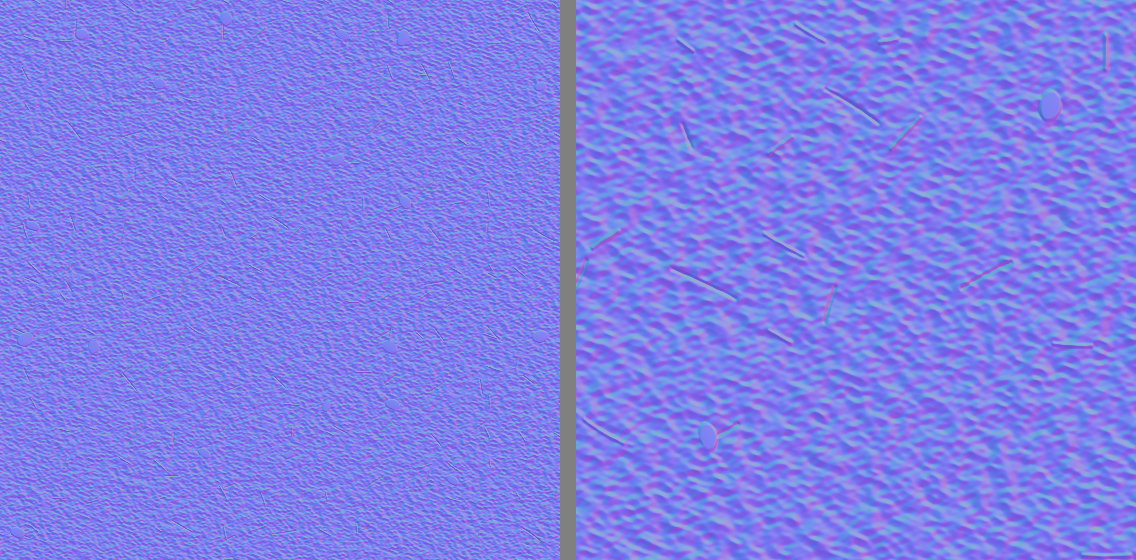
Left: the whole. Right: its middle third, enlarged.
Write a three.js fragment shader that draws this texture map.

```glsl
// Tangent-space normal map of fine plaster: crossed streaks of value noise
// with thin straight scratches and a few smooth oval pebbles.
// A height field is built first, then its slopes are turned into a normal.

varying vec2 vUv;

const float TAP = 0.0008;        // half distance between slope samples
const float TILT = 0.41;         // strength of the sideways tilt colours
const float MEAN_FACING = 0.83;  // average upward part of rough ground
const float FACING_RANGE = 0.4;  // how far the upward part may vary
const vec2 LEAN = vec2(0.0008, 0.0011);

float hash(vec2 p) {
  return fract(sin(dot(p, vec2(127.1, 311.7))) * 43758.5453);
}

vec2 hash2(vec2 p) {
  return vec2(hash(p), hash(p + 57.3));
}

vec2 rotate(vec2 v, float angle) {
  float c = cos(angle), s = sin(angle);
  return vec2(c * v.x - s * v.y, s * v.x + c * v.y);
}

float valueNoise(vec2 p) {
  vec2 cell = floor(p);
  vec2 f = fract(p);
  f = f * f * (3.0 - 2.0 * f);
  float low = mix(hash(cell), hash(cell + vec2(1.0, 0.0)), f.x);
  float high = mix(hash(cell + vec2(0.0, 1.0)), hash(cell + 1.0), f.x);
  return mix(low, high, f.y);
}

// Noise stretched along a direction given by angle
float streaks(vec2 p, vec2 density, float angle) {
  return valueNoise(rotate(p, angle) * density);
}

// Layered grain whose crests lean over, so one side is steeper
float grainHeight(vec2 p) {
  vec2 longGrain = vec2(140.0, 280.0);
  vec2 q = p - LEAN * streaks(p, longGrain, 0.36);
  float height = 0.0040 * streaks(q, longGrain, 0.36);
  height += 0.0033 * streaks(q + 3.7, vec2(200.0, 340.0), -0.3);
  height += 0.0040 * streaks(q + 8.1, vec2(100.0, 110.0), 0.8);
  return height;
}

// One nearly straight groove in a share of the grid cells; returns 0 to 1
float scratches(vec2 p, float cells, float share, float width, float seed) {
  vec2 cell = floor(p * cells);
  vec2 key = cell + seed;
  vec2 center = mix(vec2(0.32), vec2(0.68), hash2(key));
  vec2 q = rotate(fract(p * cells) - center, 6.283 * hash(key + 11.0));
  float halfLength = mix(0.08, 0.24, hash(key + 23.0));
  q.y += (hash(key + 31.0) - 0.5) * 0.5 * q.x * q.x;
  q.x -= clamp(q.x, -halfLength, halfLength);
  float d = length(q) / (cells * width);
  return step(hash(key + 43.0), share) * exp(-d * d);
}

// Oval pebbles: x is the coverage, y the height of the smooth top
vec2 pebbles(vec2 p, float cells, float share, float seed) {
  vec2 cell = floor(p * cells);
  vec2 key = cell + seed;
  vec2 center = mix(vec2(0.22), vec2(0.78), hash2(key));
  vec2 q = rotate((fract(p * cells) - center) / cells, 3.1416 * hash(key + 7.0));
  float radius = mix(0.008, 0.0155, hash(key + 13.0));
  q.y *= mix(1.15, 1.8, hash(key + 19.0));
  q.y += 10.0 * q.x * q.x;
  float d = length(q) - radius;
  float cover = 1.0 - smoothstep(-0.001, 0.001, d);
  float top = 0.0088 - 5.0 * dot(q, q) + 0.06 * q.x;
  return vec2(cover * step(hash(key + 29.0), share), top);
}

float surfaceHeight(vec2 p) {
  float height = grainHeight(p);
  height -= 0.0044 * scratches(p, 11.0, 0.65, 0.0010, 3.0);
  height += 0.0040 * scratches(p + 0.037, 17.0, 0.4, 0.0010, 71.0);
  vec2 pebble = pebbles(p, 9.0, 0.4, 131.0);
  return mix(height, pebble.y, pebble.x);
}

vec3 surfaceNormal(vec2 p, float tap) {
  vec2 dx = vec2(tap, 0.0);
  vec2 dy = vec2(0.0, tap);
  vec2 slope = vec2(surfaceHeight(p + dx) - surfaceHeight(p - dx),
                    surfaceHeight(p + dy) - surfaceHeight(p - dy));
  return normalize(vec3(-slope / (2.0 * tap), 1.0));
}

void main() {
  vec3 normal = surfaceNormal(vUv, TAP);
  float facing = mix(MEAN_FACING, normal.z, FACING_RANGE);
  gl_FragColor = vec4(0.5 + 0.5 * vec3(normal.xy * TILT, facing), 1.0);
}
```
